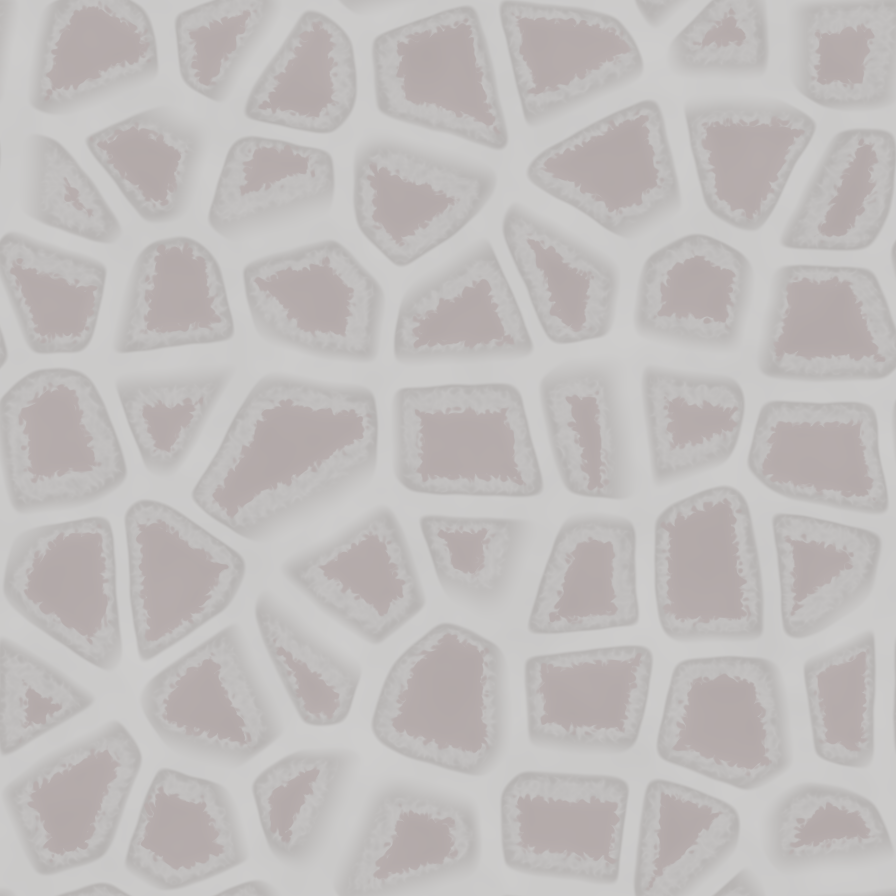
Reproduce this texture procedurally as a WebGL 2 fragment shader.

```glsl
#version 300 es
precision highp float;
// Pale veined stone: rounded cells with frosted rims around mauve cores, tiling.
uniform vec2 u_resolution;
out vec4 fragColor;

const float CELLS = 7.0; // cells per side of the tile

vec3 hash3(vec2 p) {
    vec3 q = fract(p.xyx * vec3(0.1031, 0.1030, 0.0973));
    q += dot(q, q.yxz + 33.33);
    return fract((q.xxy + q.yzz) * q.zyx);
}

vec2 gradientAt(vec2 corner, float period) {
    float angle = 6.2832 * hash3(mod(corner, period) + period).x;
    return vec2(cos(angle), sin(angle));
}

// Gradient noise that wraps after a whole number of lattice cells
float noise(vec2 uv, float period) {
    vec2 p = uv * period;
    vec2 i = floor(p);
    vec2 f = p - i;
    vec2 u = f * f * f * (f * (f * 6.0 - 15.0) + 10.0);
    vec2 e = vec2(1.0, 0.0);
    float a = dot(gradientAt(i, period), f);
    float b = dot(gradientAt(i + e.xy, period), f - e.xy);
    float c = dot(gradientAt(i + e.yx, period), f - e.yx);
    float d = dot(gradientAt(i + e.xx, period), f - e.xx);
    return mix(mix(a, b, u.x), mix(c, d, u.x), u.y);
}

// Offset to the site of a cell, and its weighted squared distance
vec3 site(vec2 id, vec2 p) {
    vec3 h = hash3(mod(id, CELLS) + 17.0);
    vec2 r = id + 0.1 + 0.8 * h.xy - p;
    return vec3(r, dot(r, r) - 0.16 * h.z);
}

void main() {
    vec2 uv = gl_FragCoord.xy / u_resolution;
    vec2 warp = 0.005 * vec2(noise(uv, 13.0), noise(uv + 0.37, 13.0))
              + 0.0012 * vec2(noise(uv, 41.0), noise(uv + 0.61, 41.0));
    vec2 p = (uv + warp) * CELLS;

    // Owning cell
    vec2 home = floor(p);
    vec2 ownId = home;
    vec3 own = vec3(0.0, 0.0, 100.0);
    for (int y = -2; y <= 2; y++)
    for (int x = -2; x <= 2; x++) {
        vec2 id = home + vec2(x, y);
        vec3 s = site(id, p);
        if (s.z < own.z) { own = s; ownId = id; }
    }

    // Each side has its own vein width, softness and frost depth
    float rimSum = 0.0, frostSum = 0.0, softCover = 1.0, coreDist = 10.0;
    for (int y = -2; y <= 2; y++)
    for (int x = -2; x <= 2; x++) {
        if (x == 0 && y == 0) continue;
        vec2 id = ownId + vec2(x, y);
        vec3 s = site(id, p);
        vec3 h = hash3(mod(ownId, CELLS) * 9.0 + mod(id, CELLS) * 71.0 + 5.0);
        float side = (s.z - own.z) / (2.0 * length(s.xy - own.xy));
        side -= mix(0.025, 0.075, h.x);
        float softness = 0.03 + 0.33 * h.y * h.y * h.y;
        rimSum += exp(-20.0 * side);
        frostSum += exp(-20.0 * (side - 0.55 * softness));
        softCover *= smoothstep(-0.01, softness, side);
        coreDist = min(coreDist, side - 0.6 * softness - mix(0.05, 0.19, h.z));
    }
    float rimDist = -log(rimSum) / 20.0;
    float frostDist = -log(frostSum) / 20.0;

    // Rounded lumps of the frost, and broad clouding
    float lumps = 0.55 - abs(noise(uv, 64.0)) - 0.7 * abs(noise(uv + 0.23, 113.0));
    float cloud = noise(uv, 9.0) + 0.5 * noise(uv, 23.0);
    float streak = noise(uv + 0.02 * cloud, 31.0);

    // Layers from the vein inwards
    vec3 vein = vec3(0.797, 0.793, 0.790) + 0.014 * cloud + 0.006 * streak;
    vec3 shade = vec3(0.718, 0.707, 0.702) + 0.012 * cloud;
    vec3 frost = vec3(0.752, 0.744, 0.741) + 0.035 * (lumps - 0.2) + 0.010 * streak;
    vec3 core = vec3(0.704, 0.669, 0.667) + 0.012 * cloud + 0.004 * streak;

    float cover = smoothstep(0.0, 0.035, rimDist) * softCover;
    float frosting = smoothstep(0.0, 0.075, frostDist + 0.07 * (lumps - 0.3));
    float coreCover = smoothstep(-0.012, 0.028, coreDist - 0.11 * (lumps - 0.2));
    core += 0.012 * (1.0 - smoothstep(0.0, 0.12, coreDist));

    vec3 cell = mix(mix(shade, frost, frosting), core, coreCover);
    fragColor = vec4(mix(vein, cell, cover), 1.0);
}
```
